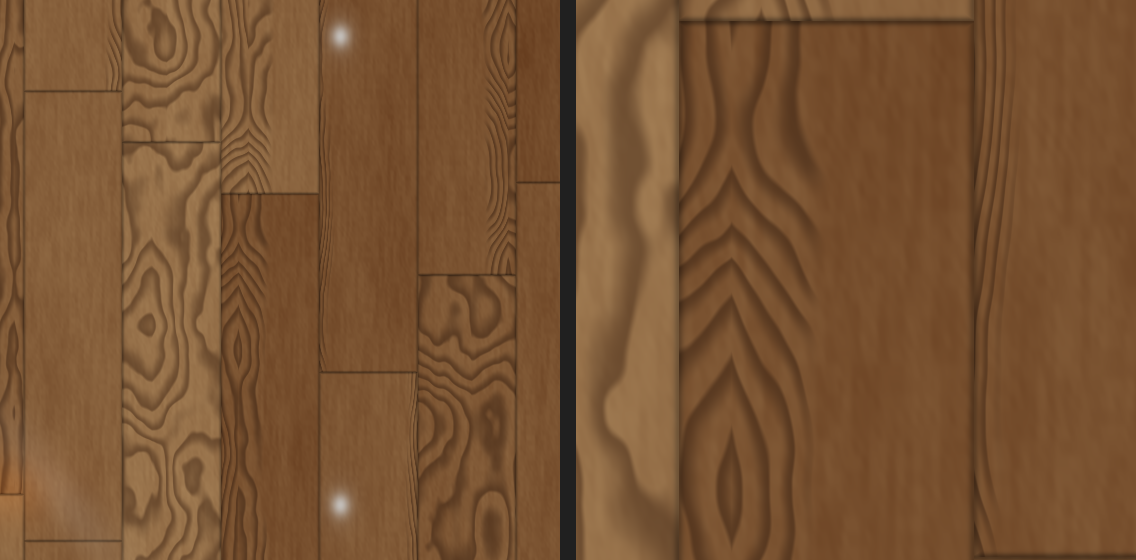
Left: the whole. Right: its middle third, enlarged.
Write a Shadertoy shader that draws this texture.

```glsl
// Oak plank floor: staggered vertical boards with ring figure, fine grain and soft glare.

const float BOARD_WIDTH = 0.1757;
const float FIRST_SEAM = 0.043;
const vec3 DARK_WOOD = vec3(0.43, 0.27, 0.145);
const vec3 LIGHT_WOOD = vec3(0.62, 0.475, 0.315);
const vec3 RING_COLOR = vec3(0.29, 0.18, 0.10);
const vec3 GLARE_COLOR = vec3(0.76, 0.74, 0.72);

// Height of the end joint in each column
const float JOINTS[7] = float[7](0.117, 0.837, 0.746, 0.654, 0.335, 0.509, 0.674);

// Per board: tone, centre and half width of the figured strip (negative = plain).
// Boards above the joint come first, then those below it.
const vec3 BOARDS[14] = vec3[14](
    vec3(0.34, 0.90, 0.30), vec3(0.52, 1.00, 0.14), vec3(0.68, 0.45, 0.80),
    vec3(0.56, 0.28, 0.24), vec3(0.19, 0.00, 0.08), vec3(0.20, 0.92, 0.20),
    vec3(0.10, 0.50, -1.0),
    vec3(0.72, 0.50, -1.0), vec3(0.47, 0.50, -1.0), vec3(0.76, 0.30, 0.95),
    vec3(0.13, 0.18, 0.25), vec3(0.33, 1.00, 0.10), vec3(0.25, 0.55, 0.80),
    vec3(0.28, 0.50, -1.0));

float hash(vec2 p) {
    return fract(sin(dot(p, vec2(127.1, 311.7))) * 43758.5453);
}

float noise(vec2 p) {
    vec2 i = floor(p), f = fract(p);
    f = f * f * f * (f * (f * 6.0 - 15.0) + 10.0);
    return mix(mix(hash(i), hash(i + vec2(1, 0)), f.x),
               mix(hash(i + vec2(0, 1)), hash(i + vec2(1, 1)), f.x), f.y);
}

// Dark growth lines: contours of a stretched height field
float growthRings(vec2 p, float centre, float halfWidth, float seed) {
    vec2 q = vec2(p.x * 1.4, p.y * 4.6) + seed * vec2(17.0, 31.0);
    float height = 0.95 * noise(q) + 0.24 * noise(q * 2.3 + 5.0)
                 + 0.05 * noise(q * 7.0)
                 + 0.32 * abs(p.x - centre) / max(halfWidth, 0.1);
    float phase = fract(height * 7.0);
    return smoothstep(0.30, 0.84, phase) * (1.0 - smoothstep(0.84, 1.0, phase));
}

// Soft mask of the strip where the rings show
float figureMask(vec2 p, float centre, float halfWidth, float seed) {
    float wobble = 0.12 * (noise(vec2(seed * 9.0, p.y * 7.0)) - 0.5);
    return 1.0 - smoothstep(halfWidth - 0.04, halfWidth + 0.05, abs(p.x - centre + wobble));
}

// Fine fibres running along the board, centred on zero
float fibres(vec2 uv, float seed) {
    return 0.6 * noise(vec2(uv.x * 190.0, uv.y * 24.0 + seed * 40.0))
         + 0.4 * noise(vec2(uv.x * 260.0 + uv.y * 60.0, uv.y * 110.0)) - 0.5;
}

// Broad uneven stain, centred on zero
float stain(vec2 uv, float seed) {
    return 0.6 * noise(uv * vec2(16.0, 4.0) + seed * 23.0)
         + 0.4 * noise(uv * vec2(45.0, 9.0) + seed * 57.0) - 0.5;
}

float softSpot(vec2 p, vec2 centre, vec2 radius) {
    vec2 d = (p - centre) / radius;
    return exp(-dot(d, d));
}

void mainImage(out vec4 fragColor, in vec2 fragCoord) {
    vec2 uv = fragCoord / iResolution.xy;

    // Board layout
    float across = (uv.x - FIRST_SEAM) / BOARD_WIDTH;
    float column = floor(across);
    int slot = clamp(int(column) + 1, 0, 6);
    float boardLength = slot == 0 ? 0.9 : 0.803;
    float along = (uv.y - JOINTS[slot]) / boardLength;
    float row = floor(along);
    vec3 board = BOARDS[slot + (row < 0.0 ? 7 : 0)];
    vec2 local = vec2(fract(across), uv.y);
    float seed = hash(vec2(column + 3.0, row + 7.0));

    // Wood tone
    float mask = figureMask(local, board.y, board.z, seed);
    float rings = mask * growthRings(local, board.y, board.z, seed);
    float tone = board.x + 0.26 * stain(uv, seed) + 0.28 * fibres(uv, seed) + 0.12 * mask;
    vec3 color = mix(DARK_WOOD, LIGHT_WOOD, tone);
    color = mix(color, RING_COLOR, rings * mix(0.72, 0.48, board.x));

    // Soft dark seams
    float side = min(local.x, 1.0 - local.x) * BOARD_WIDTH;
    float end = min(fract(along), 1.0 - fract(along)) * boardLength;
    float seam = max(0.75 * exp(-side * side / 0.000008), exp(-end * end / 0.000006));
    color *= 1.0 - 0.36 * seam;

    // Warm corner, pale haze and two lamp reflections
    color += vec3(0.07, 0.015, -0.02) * softSpot(uv, vec2(0.02, 0.13), vec2(0.09, 0.06));
    vec2 slanted = vec2(uv.x + 0.7 * uv.y, uv.y);
    color = mix(color, GLARE_COLOR, 0.16 * softSpot(slanted, vec2(0.19, 0.12), vec2(0.05, 0.13)));
    for (int i = 0; i < 2; i++) {
        vec2 lamp = vec2(0.608, 0.098 + 0.837 * float(i));
        float glare = 0.85 * softSpot(uv, lamp, vec2(0.016, 0.020))
                    + 0.15 * softSpot(uv, lamp, vec2(0.030, 0.045));
        color = mix(color, GLARE_COLOR, glare);
    }

    fragColor = vec4(clamp(color, 0.0, 1.0), 1.0);
}
```
